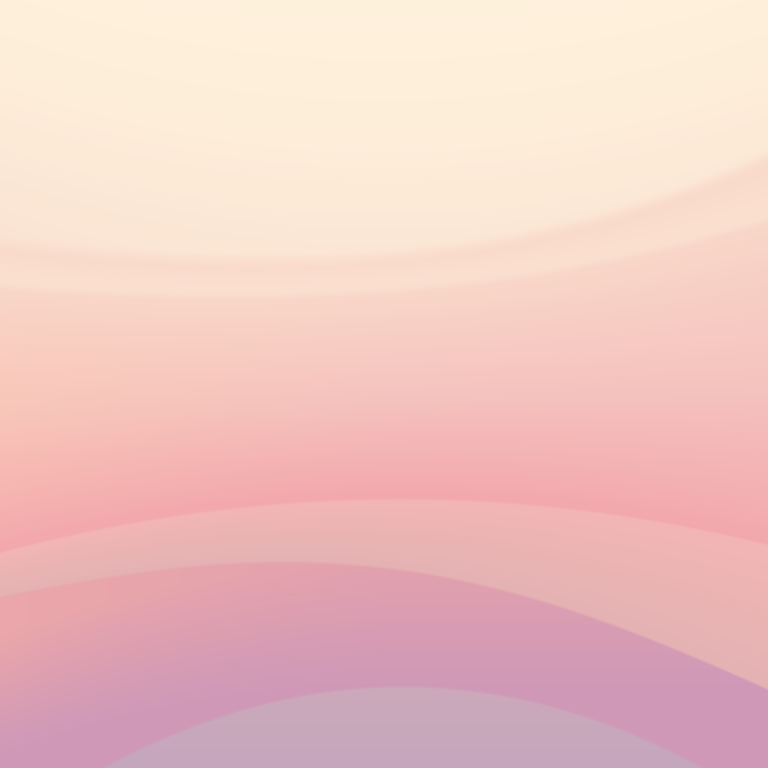
Write a Shadertoy shader that draws this background.

```glsl
// Soft pastel dusk: a cream sky sags over a pink haze, above three rounded hills.
// Each layer is bounded by a polynomial curve and shaded by a gradient measured
// between its own edges, then painted from back to front.

// Curves: x = centre, y = height there, z and w = square and cubic bend.
const vec4 SKY_EDGE   = vec4(0.34, 0.661, 0.235, 0.115);
const vec4 BAND_EDGE  = vec4(0.30, 0.614, 0.165, 0.056);
const vec4 FAR_HILL   = vec4(0.52, 0.350, -0.258, 0.0);
const vec4 MID_HILL   = vec4(0.37, 0.268, -0.429, -0.165);
const vec4 NEAR_HILL  = vec4(0.525, 0.1055, -0.695, 0.0);
const float MID_FLATTEN = 0.29;   // fourth-power term easing the right slope

const float SKY_BLUR  = 0.012;
const float BAND_BLUR = 0.007;
const float HILL_BLUR = 0.0025;
const float SKY_SAG   = 0.35;     // how far the sky gradient bows downward

const vec3 SKY_TOP    = vec3(0.996, 0.945, 0.863);
const vec3 SKY_MID    = vec3(0.993, 0.932, 0.853);
const vec3 SKY_LOW    = vec3(0.981, 0.890, 0.824);
const vec3 BAND_TOP   = vec3(0.978, 0.853, 0.792);
const vec3 BAND_LOW   = vec3(0.979, 0.878, 0.816);
const vec3 HAZE_TOP   = vec3(0.974, 0.840, 0.785);
const vec3 HAZE_MID   = vec3(0.958, 0.761, 0.743);
const vec3 HAZE_LOW   = vec3(0.950, 0.655, 0.672);
const vec3 WARM_TINT  = vec3(0.012, 0.004, -0.022);
const vec3 FAR_TOP    = vec3(0.946, 0.712, 0.707);
const vec3 FAR_LOW    = vec3(0.894, 0.696, 0.700);
const vec3 MID_WARM   = vec3(0.918, 0.651, 0.665);
const vec3 MID_ROSE   = vec3(0.886, 0.630, 0.677);
const vec3 MID_VIOLET = vec3(0.812, 0.598, 0.718);
const vec3 NEAR_TOP   = vec3(0.799, 0.663, 0.727);
const vec3 NEAR_LOW   = vec3(0.768, 0.650, 0.745);

float curve(vec4 c, float x) {
    float t = x - c.x;
    return c.y + t * t * (c.z + c.w * t);
}

// 1 below the edge, 0 above it, never sharper than a pixel.
float below(float edge, float y, float blur) {
    float w = max(blur, 0.75 / iResolution.y);
    return smoothstep(-w, w, edge - y);
}

// Position from an upper edge (0) to a lower edge (1).
float between(float upper, float lower, float y) {
    return clamp((upper - y) / max(upper - lower, 0.001), 0.0, 1.0);
}

vec3 ramp(vec3 a, vec3 b, vec3 c, float middle, float t) {
    return t < middle ? mix(a, b, t / middle)
                      : mix(b, c, clamp((t - middle) / (1.0 - middle), 0.0, 1.0));
}

void mainImage(out vec4 fragColor, in vec2 fragCoord) {
    vec2 uv = fragCoord / iResolution.xy;
    float x = uv.x, y = uv.y;

    float skyEdge  = curve(SKY_EDGE, x);
    float bandEdge = curve(BAND_EDGE, x);
    float farEdge  = curve(FAR_HILL, x);
    float midEdge  = curve(MID_HILL, x) + MID_FLATTEN * pow(abs(x - MID_HILL.x), 4.0);
    float nearEdge = curve(NEAR_HILL, x);
    float left = max(1.0 - 2.0 * x, 0.0);

    // Sky: bowed cream gradient.
    float depth = 1.0 - y + SKY_SAG * (x - 0.5) * (x - 0.5);
    vec3 color = ramp(SKY_TOP, SKY_MID, SKY_LOW, 0.45, depth / 0.39);

    // Thin band, brightening toward its lower edge.
    vec3 band = mix(BAND_TOP, BAND_LOW, between(skyEdge, bandEdge, y));
    color = mix(color, band, below(skyEdge, y, SKY_BLUR));

    // Pink haze, warmer on the left.
    float hazeDepth = between(bandEdge, farEdge, y);
    vec3 haze = ramp(HAZE_TOP, HAZE_MID, HAZE_LOW, 0.52, hazeDepth);
    haze += WARM_TINT * left * sin(3.14159 * hazeDepth);
    color = mix(color, haze, below(bandEdge, y, BAND_BLUR));

    // Far hill.
    vec3 farHill = mix(FAR_TOP, FAR_LOW, between(farEdge, midEdge, y));
    color = mix(color, farHill, below(farEdge, y, HILL_BLUR));

    // Middle hill: rose turning violet with depth, later on the left.
    float violet = clamp((0.265 - y - 0.09 * left * left) / 0.155, 0.0, 1.0);
    vec3 midHill = mix(mix(MID_ROSE, MID_WARM, left), MID_VIOLET, violet);
    color = mix(color, midHill, below(midEdge, y, HILL_BLUR));

    // Near hill.
    vec3 nearHill = mix(NEAR_LOW, NEAR_TOP, clamp(y / NEAR_HILL.y, 0.0, 1.0));
    color = mix(color, nearHill, below(nearEdge, y, HILL_BLUR));

    fragColor = vec4(color, 1.0);
}
```
